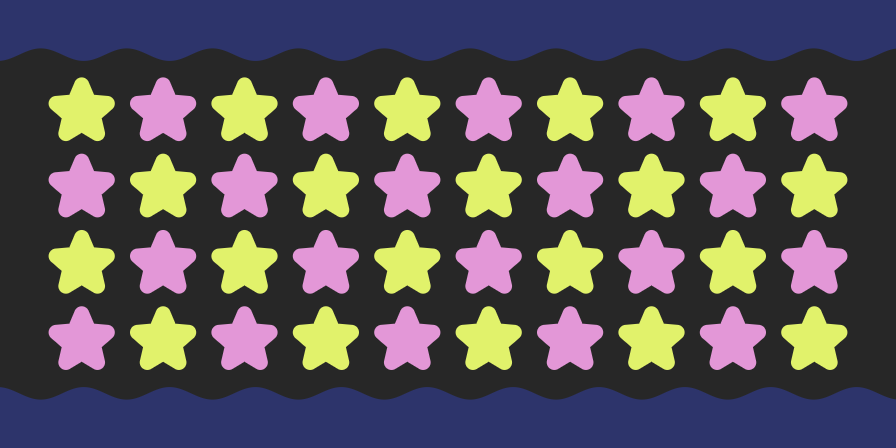
Reproduce this pattern procedurally as a WebGL 2 fragment shader.

```glsl
#version 300 es
precision highp float;

#define GRID_CENTER vec2(1.0, 0.495)
#define GRID_PITCH vec2(0.1817, 0.1703)
#define GRID_COUNT vec2(10.0, 4.0)
#define STAR_TIP 0.0599
#define STAR_NOTCH 0.0273
#define STAR_ROUNDING 0.0169
#define BAND_HALF_HEIGHT 0.378
#define WAVE_HEIGHT 0.014
#define WAVE_LENGTH 0.1917
#define WAVE_CREST 0.091

uniform vec2 u_resolution;
out vec4 fragColor;

const float TAU = 6.2831853;
const vec3 CHARCOAL = vec3(0.153, 0.153, 0.153);
const vec3 NAVY = vec3(0.176, 0.204, 0.42);
const vec3 PINK = vec3(0.89, 0.592, 0.843);
const vec3 LIME = vec3(0.882, 0.949, 0.42);

// Signed distance to a five-pointed star with rounded tips
float roundedStar(vec2 p) {
    float sector = TAU / 5.0;
    float angle = atan(p.x, p.y + 1e-7);
    angle = abs(mod(angle + 0.5 * sector, sector) - 0.5 * sector);
    vec2 q = length(p) * vec2(sin(angle), cos(angle));

    vec2 tip = vec2(0.0, STAR_TIP);
    vec2 notch = STAR_NOTCH * vec2(sin(0.5 * sector), cos(0.5 * sector));
    vec2 edge = notch - tip;
    vec2 w = q - tip;
    float dist = length(w - edge * clamp(dot(w, edge) / dot(edge, edge), 0.0, 1.0));
    return dist * sign(edge.x * w.y - edge.y * w.x) - STAR_ROUNDING;
}

// Signed distance to the wavy band, mirrored about the middle
float wavyBand(vec2 p) {
    float k = TAU / WAVE_LENGTH;
    float phase = k * (p.x - WAVE_CREST);
    float rim = BAND_HALF_HEIGHT + WAVE_HEIGHT * cos(phase);
    float slope = WAVE_HEIGHT * k * sin(phase);
    return (abs(p.y - 0.5) - rim) / sqrt(1.0 + slope * slope);
}

float coverage(float dist, float pixel) {
    return clamp(0.5 - dist / pixel, 0.0, 1.0);
}

void main() {
    vec2 p = gl_FragCoord.xy / u_resolution.y;
    p.x += 1.0 - 0.5 * u_resolution.x / u_resolution.y;
    float pixel = 1.0 / u_resolution.y;

    // Background and band
    vec3 color = mix(NAVY, CHARCOAL, coverage(wavyBand(p), pixel));

    // Checkered grid of stars
    vec2 grid = (p - GRID_CENTER) / GRID_PITCH + 0.5 * GRID_COUNT;
    vec2 cell = clamp(floor(grid), vec2(0.0), GRID_COUNT - 1.0);
    vec2 local = (grid - cell - 0.5) * GRID_PITCH;
    vec3 starColor = mix(PINK, LIME, mod(cell.x + cell.y, 2.0));
    color = mix(color, starColor, coverage(roundedStar(local), pixel));

    fragColor = vec4(color, 1.0);
}
```
